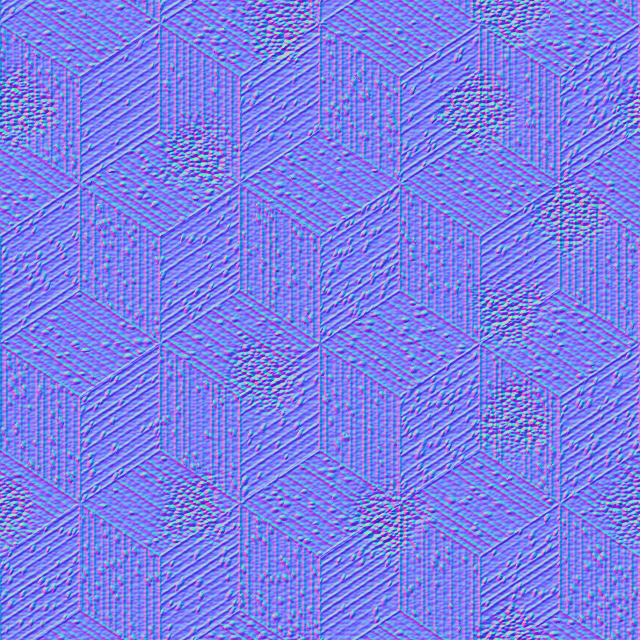
Reproduce this texture map procedurally as a three.js fragment shader.

```glsl
varying vec2 vUv;

const float CUBES = 4.0;                    // cubes across, and rows up
const float ROW_SHIFT = 0.52;               // height of the first row centre
const float SLOPE = 2.0 / 3.0;              // rise of the slanted edges
const float PLANKS = 11.0;                  // strips per face
const float PLANK_JITTER = 0.4;
const float GROOVE_WIDTH = 0.3;             // half width, in strips
const float GROOVE_DEPTH = 0.0115;
const float SEAM_WIDTH = 0.026;             // half width, in faces
const float SEAM_DEPTH = 0.012;
const float PIT_DEPTH = 0.017;
const float PITS_ALONG = 11.0;
const vec2 GRAIN_FREQ = vec2(27.0, 43.0);   // per cube
const float GRAIN_DEPTH = 0.0085;
const float PATCH_DEPTH = 0.026;
const float PATCH_RADIUS = 0.3;
const float PATCH_SHARE = 0.4;
const float SAMPLE_STEP = 0.005;            // slope sampling distance, in cubes
const vec2 FLAT_TONE = vec2(0.485, 0.5);

float hash(vec2 p) {
  return fract(sin(dot(p, vec2(127.1, 311.7))) * 43758.5);
}

// Distance to the nearest scattered point, and that point's random value
vec2 cellular(vec2 p, vec2 period) {
  vec2 base = floor(p);
  vec2 nearest = vec2(9.0, 0.0);
  for (int j = -1; j <= 1; j++) {
    for (int i = -1; i <= 1; i++) {
      vec2 cell = base + vec2(float(i), float(j));
      vec2 id = mod(cell, period);
      vec2 point = cell + vec2(hash(id), hash(id + 57.3));
      float d = distance(p, point);
      if (d < nearest.x) nearest = vec2(d, hash(id + 13.7));
    }
  }
  return nearest;
}

// Offset from the centre of the enclosing hexagon
vec2 cubeOffset(vec2 p) {
  float row = floor(p.y + 0.5);
  vec2 q = vec2(fract(p.x - 0.5 * mod(row, 2.0) + 0.5) - 0.5, p.y - row);
  if (abs(q.y) + SLOPE * abs(q.x) > SLOPE) {
    q -= vec2(0.5, 1.0) * sign(q);
  }
  return q;
}

// Face coordinates: x across the strips, y along them, z the face number
vec3 faceCoords(vec2 q) {
  float y = q.y / SLOPE;
  if (y > abs(q.x)) return vec3(y + q.x, y - q.x, 0.0);
  if (q.x < 0.0) return vec3(-2.0 * q.x, -y - q.x, 1.0);
  return vec3(q.x - y, 2.0 * q.x, 2.0);
}

float grooves(float across, vec2 faceId) {
  float t = across * PLANKS;
  float line = floor(t + 0.5);
  vec2 id = faceId + vec2(line * 3.1, line * 7.7);
  float d = abs(t - line - PLANK_JITTER * (hash(id) - 0.5));
  float depth = mix(0.3, 1.0, hash(id + 4.9));
  return depth * (1.0 - smoothstep(0.0, GROOVE_WIDTH, d));
}

// Short gouges stretched along the strips
float pits(vec2 face, vec2 faceId) {
  vec2 p = face * vec2(PLANKS, PITS_ALONG) + faceId * vec2(23.0, 19.0);
  vec2 c = cellular(p, vec2(1000.0));
  float wear = mix(0.12, 0.55, pow(hash(faceId + 31.1), 1.5));
  float radius = mix(0.35, 0.65, fract(c.y * 7.0));
  return step(c.y, wear) * (1.0 - smoothstep(0.05, radius, c.x));
}

// Fine surface grain, much rougher inside a few worn patches
float roughness(vec2 p) {
  vec2 blot = cellular(p, vec2(CUBES));
  float ragged = blot.x + 0.05 * sin(p.x * 17.28) * sin(p.y * 14.14);
  float patchMask = step(blot.y, PATCH_SHARE)
    * (1.0 - smoothstep(0.3 * PATCH_RADIUS, PATCH_RADIUS, ragged));
  float grain = cellular(p * GRAIN_FREQ, GRAIN_FREQ * CUBES).x;
  return grain * (GRAIN_DEPTH + PATCH_DEPTH * patchMask);
}

float height(vec2 p) {
  vec2 q = cubeOffset(p);
  vec3 face = faceCoords(q);
  vec2 cubeId = mod(floor((p - q) * 2.0 + 0.5), 2.0 * CUBES);
  vec2 faceId = cubeId + vec2(face.z * 8.0, 0.0);

  vec2 border = min(face.xy, 1.0 - face.xy);
  float seam = 1.0 - smoothstep(0.0, SEAM_WIDTH, min(border.x, border.y));
  float cut = max(GROOVE_DEPTH * grooves(face.x, faceId), SEAM_DEPTH * seam);
  return roughness(p) - max(cut, PIT_DEPTH * pits(face.xy, faceId));
}

void main() {
  vec2 p = vUv * CUBES - vec2(0.0, ROW_SHIFT);
  vec2 e = vec2(SAMPLE_STEP, 0.0);
  vec2 slope = vec2(height(p + e.xy) - height(p - e.xy),
                    height(p + e.yx) - height(p - e.yx)) / (2.0 * SAMPLE_STEP);

  // Tangent-space normal with the green axis pointing down
  vec3 normal = normalize(vec3(-slope.x, slope.y, 1.0));
  gl_FragColor = vec4(FLAT_TONE + 0.5 * normal.xy, 0.48 + 0.5 * normal.z, 1.0);
}
```
